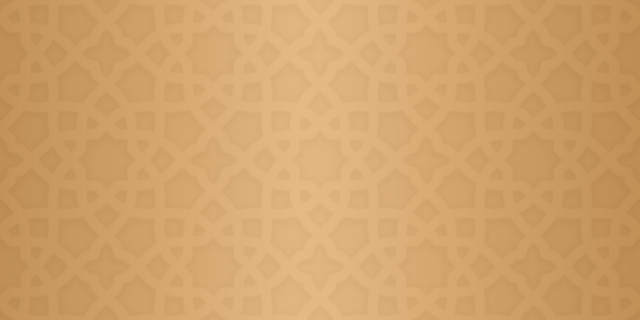
Reproduce this pattern procedurally as a Shadertoy shader.

```glsl
// Tone-on-tone lattice of eight-pointed star rosettes in raised straps on warm sand.

const float ROWS = 3.0;              // half periods over the canvas height
const float STRAP_HALF_WIDTH = 0.047;
const float EDGE_SOFTNESS = 0.014;
const float SHADOW_REACH = 0.085;
const vec2  SHADOW_OFFSET = vec2(0.005, 0.018);
const float SHADOW_DEPTH = 0.017;
const float RECESS_DEPTH = 0.014;
const float GLOW_CENTER = 0.485;     // brightest column, fraction of the width
const vec3  GLOW_COLOR = vec3(0.907, 0.737, 0.522);
const vec3  EDGE_COLOR = vec3(0.755, 0.568, 0.347);

// Strap centre line within one mirror wedge, from the star to the quatrefoil.
const int KNOTS = 8;
const vec2 STRAP_PATH[KNOTS] = vec2[KNOTS](
    vec2(0.240, 0.099),   // star notch
    vec2(0.340, 0.000),   // star tip
    vec2(0.424, 0.096),   // bow between tip and rosette notch
    vec2(0.482, 0.200),   // rosette notch
    vec2(0.605, 0.110),   // bow between rosette notch and crossing
    vec2(0.707, 0.000),   // crossing between rosette and quatrefoil
    vec2(0.805, 0.098),   // quatrefoil shoulder
    vec2(0.883, 0.117));  // quatrefoil notch

float segmentDistance(vec2 p, vec2 a, vec2 b) {
    vec2 ab = b - a;
    vec2 ap = p - a;
    return length(ap - ab * clamp(dot(ap, ab) / dot(ab, ab), 0.0, 1.0));
}

// Folds the staggered lattice into a single wedge of a rosette.
vec2 foldToWedge(vec2 p) {
    p = abs(p - 2.0 * round(0.5 * p));
    if (p.x + p.y > 1.0) p = 1.0 - p;
    if (p.y > p.x) p = p.yx;
    vec2 mirrorNormal = vec2(-sin(radians(22.5)), cos(radians(22.5)));
    return p - 2.0 * max(dot(p, mirrorNormal), 0.0) * mirrorNormal;
}

// Signed distance to the strap edge, negative on the strap.
float strapDistance(vec2 p) {
    vec2 q = foldToWedge(p);
    float d = 1e3;
    for (int i = 0; i < KNOTS - 1; i++) {
        d = min(d, segmentDistance(q, STRAP_PATH[i], STRAP_PATH[i + 1]));
    }
    return d - STRAP_HALF_WIDTH;
}

void mainImage(out vec4 fragColor, in vec2 fragCoord) {
    vec2 p = ROWS * (fragCoord - 0.5 * iResolution.xy) / iResolution.y;
    float blur = max(EDGE_SOFTNESS, ROWS / iResolution.y);

    // Horizontal glow fading to both sides
    float across = fragCoord.x / iResolution.x - GLOW_CENTER;
    float fade = sqrt(across * across + 0.0009) / 0.5;
    vec3 color = mix(GLOW_COLOR, EDGE_COLOR, clamp(fade, 0.0, 1.0));

    // Recessed panels with a soft shadow cast by the straps
    float recess = smoothstep(-blur, blur, strapDistance(p));
    float shadow = 1.0 - smoothstep(0.0, SHADOW_REACH, strapDistance(p + SHADOW_OFFSET));
    color -= recess * (RECESS_DEPTH + SHADOW_DEPTH * shadow);

    fragColor = vec4(color, 1.0);
}
```
